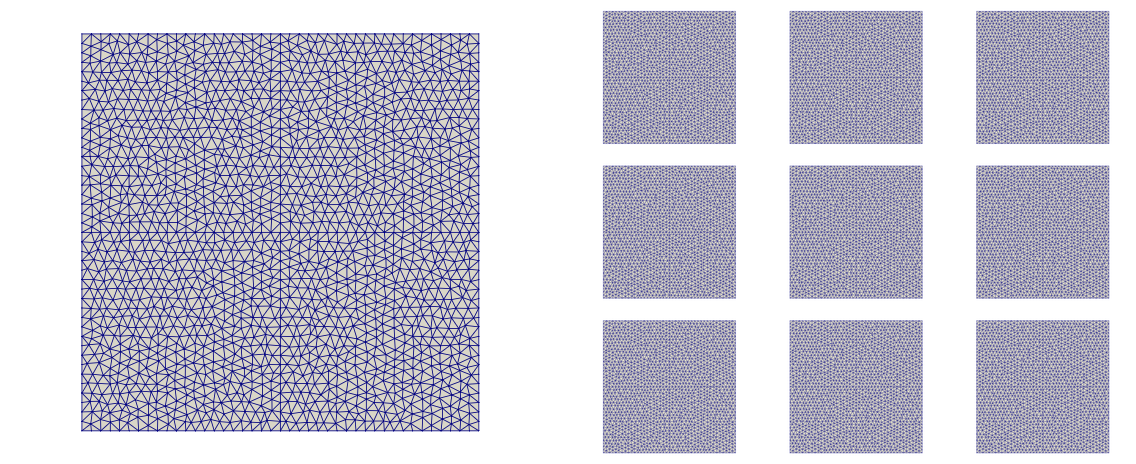
Left, the tile; right, the same tile 3 across and 3 down.
Reproduce this pattern procedurally as a Shadertoy shader.

```glsl
const vec3 PAPER = vec3(1.0);
const vec3 FACE = vec3(0.85, 0.84, 0.78);
const vec3 WIRE = vec3(0.0, 0.0, 0.5);
const float HALF_SIDE = 0.4277;               // half the square, in canvas heights
const float CELLS = 21.0;                     // grid cells per quadrant side
const float WIRE_WIDTH = 0.0018;              // in canvas heights
const vec2 CENTRE_SHIFT = vec2(0.0008, -0.0008);

vec2 hash22(vec2 p) {
    vec3 q = fract(p.xyx * vec3(0.1031, 0.1030, 0.0973));
    q += dot(q, q.yzx + 33.33);
    return fract((q.xx + q.yz) * q.zy);
}

float valueNoise(vec2 p) {
    vec2 i = floor(p), f = fract(p);
    f = f * f * (3.0 - 2.0 * f);
    float low = mix(hash22(i).x, hash22(i + vec2(1, 0)).x, f.x);
    float high = mix(hash22(i + vec2(0, 1)).x, hash22(i + vec2(1, 1)).x, f.x);
    return mix(low, high, f.y);
}

float cross2(vec2 a, vec2 b) {
    return a.x * b.y - a.y * b.x;
}

// Mesh vertex of a grid node; nodes on the border and the axes stay put
vec2 meshVertex(vec2 node, float cells) {
    vec2 toLine = mod(node + 0.5, cells);
    if (min(toLine.x, toLine.y) < 1.0) return node;
    vec2 seed = node + 100.0;
    vec2 parity = mod(node.yx, 2.0) * 2.0 - 1.0;
    float lean = smoothstep(0.3, 0.7, valueNoise(seed / 4.0 + 7.3));
    vec2 stagger = 0.25 * parity * vec2(lean, 1.0 - lean);
    return node + stagger + 0.42 * (hash22(seed) - 0.5);
}

float segmentDistance(vec2 p, vec2 a, vec2 b) {
    vec2 ab = b - a;
    float t = clamp(dot(p - a, ab) / dot(ab, ab), 0.0, 1.0);
    return length(p - a - t * ab);
}

// Share of a pixel covered by a line at distance d
float lineCoverage(float d, float width, float pixel) {
    float overlap = min(d + 0.5 * width, 0.5 * pixel) - max(d - 0.5 * width, -0.5 * pixel);
    return clamp(overlap / pixel, 0.0, 1.0);
}

// Part of the pixel left free by the edges of the Delaunay mesh
float openArea(vec2 g, float cells, float width, float pixel) {
    vec2 vertices[25];
    int count = 0;
    vec2 nearest = floor(g + 0.5);
    for (int k = 0; k < 25; k++) {
        vec2 node = nearest + vec2(k % 5 - 2, k / 5 - 2);
        if (max(abs(node.x), abs(node.y)) > cells + 0.5) continue;
        vertices[count++] = meshVertex(node, cells);
    }

    float open = 1.0;
    for (int i = 0; i < count; i++) {
        for (int j = i + 1; j < count; j++) {
            vec2 a = vertices[i], b = vertices[j];
            float d = segmentDistance(g, a, b);
            if (d > 0.5 * (width + pixel) || distance(a, b) > 2.2) continue;

            // Widest opposite angle on each side, as a cotangent
            float left = 1e3, right = 1e3;
            for (int k = 0; k < count; k++) {
                if (k == i || k == j) continue;
                vec2 ca = a - vertices[k], cb = b - vertices[k];
                float side = cross2(ca, cb);
                float cotangent = dot(ca, cb) / max(abs(side), 1e-5);
                if (side > 0.0) left = min(left, cotangent);
                else right = min(right, cotangent);
            }
            if (left + right > 0.0) open *= 1.0 - lineCoverage(d, width, pixel);
        }
    }
    return open;
}

void mainImage(out vec4 fragColor, in vec2 fragCoord) {
    float pixel = 1.0 / iResolution.y;
    vec2 p = (fragCoord - 0.5 * iResolution.xy) * pixel - CENTRE_SHIFT;
    float outside = max(abs(p.x), abs(p.y)) - HALF_SIDE;
    vec3 color = mix(FACE, PAPER, clamp(0.5 + outside / pixel, 0.0, 1.0));

    // Wire mesh over the square
    if (outside < WIRE_WIDTH + pixel) {
        float scale = CELLS / HALF_SIDE;
        float open = openArea(p * scale, CELLS, WIRE_WIDTH * scale, pixel * scale);
        color = mix(WIRE, color, open);
    }
    fragColor = vec4(color, 1.0);
}
```
